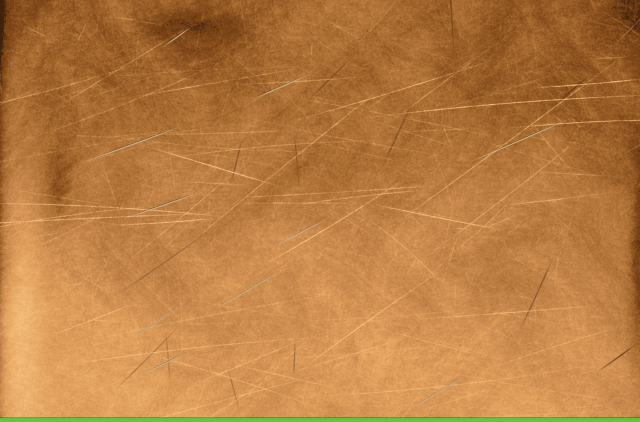
Write a Shadertoy shader that draws this texture.

```glsl
// Worn, scratched copper sheet with a thin green strip along the bottom.
// Warped sines and cellular noise make the patina; loops of bent, tapered
// hairlines lay the scratches on top. Units: canvas height = 1.

const vec3 SOOT   = vec3(0.25, 0.13, 0.05);
const vec3 UMBER  = vec3(0.49, 0.27, 0.09);
const vec3 BRONZE = vec3(0.66, 0.42, 0.19);
const vec3 COPPER = vec3(0.77, 0.52, 0.29);
const vec3 AMBER  = vec3(0.88, 0.62, 0.36);
const vec3 GLOW   = vec3(0.97, 0.76, 0.50);
const vec3 SILVER = vec3(0.82, 0.73, 0.60);
const vec3 GREEN  = vec3(0.39, 0.78, 0.24);

const float TONE_TOP = 0.49, TONE_BOTTOM = 0.94;
const float CLOUD_DEPTH = 0.13, MOTTLE_DEPTH = 0.13, GRAIN_DEPTH = 0.24, WEAVE_DEPTH = 0.07;
const float STRIP_HEIGHT = 0.009;
const int LONG_COUNT = 76, FINE_COUNT = 340, DARK_COUNT = 13, SILVER_COUNT = 10;

vec2 hash2(vec2 p) {
    vec3 q = fract(p.xyx * vec3(0.1031, 0.1030, 0.0973));
    q += dot(q, q.yzx + 33.33);
    return fract((q.xx + q.yz) * q.zy);
}

// Distance to the nearest scattered point, centred around zero
float cellular(vec2 p) {
    vec2 cell = floor(p), f = p - cell;
    float nearest = 4.0;
    for (int y = -1; y <= 1; y++)
    for (int x = -1; x <= 1; x++) {
        vec2 o = vec2(x, y);
        vec2 d = o + hash2(cell + o + 50.0) - f;
        nearest = min(nearest, dot(d, d));
    }
    return sqrt(nearest) - 0.47;
}

// Soft stains from layered, mutually warped sines
float clouds(vec2 p) {
    float sum = 0.0, amp = 0.5;
    p *= 3.0;
    for (int i = 0; i < 7; i++) {
        p += 0.7 * sin(p.yx * 1.3 + float(i) * vec2(1.7, 2.9));
        sum += amp * sin(p.x + 1.1) * sin(p.y + 0.4);
        p = mat2(0.8, 0.6, -0.6, 0.8) * p * 1.75;
        amp *= 0.74;
    }
    return sum;
}

float blob(vec2 p, vec2 centre, vec2 size) {
    vec2 d = (p - centre) / size;
    return exp(-dot(d, d));
}

// Coverage of a tapered, slightly bent hairline
float scratch(vec2 p, vec2 centre, float angle, float halfLen, float bend, float width, float px) {
    vec2 d = p - centre;
    if (dot(d, d) > halfLen * halfLen) return 0.0;
    float c = cos(angle), s = sin(angle);
    d = vec2(c * d.x + s * d.y, c * d.y - s * d.x);
    float along = abs(d.x) / halfLen;
    float radius = max(width, 1.15 * px);
    float off = abs(d.y - bend * d.x * d.x);
    return (1.0 - smoothstep(0.3, 1.0, along)) * (1.0 - smoothstep(0.0, radius, off)) * width / radius;
}

vec3 patina(float t) {
    vec3 col = mix(SOOT, UMBER, smoothstep(0.0, 0.25, t));
    col = mix(col, BRONZE, clamp((t - 0.25) / 0.25, 0.0, 1.0));
    col = mix(col, COPPER, clamp((t - 0.50) / 0.22, 0.0, 1.0));
    col = mix(col, AMBER, clamp((t - 0.72) / 0.24, 0.0, 1.0));
    return mix(col, GLOW, clamp((t - 0.96) / 0.4, 0.0, 1.0));
}

void mainImage(out vec4 fragColor, in vec2 fragCoord) {
    vec2 p = fragCoord / iResolution.y;
    float px = 1.0 / iResolution.y, w = iResolution.x / iResolution.y;
    float stain = clouds(p), mottle = clouds(p * 3.1 + 7.0);
    vec2 q = p + 0.025 * vec2(mottle, stain);

    // Broad light and tarnished, ragged edges
    float tone = mix(TONE_BOTTOM, TONE_TOP, smoothstep(-0.1, 0.95, p.y));
    tone += 0.32 * blob(q, vec2(0.05, 0.28), vec2(0.05, 0.30));
    tone += 0.08 * blob(q, vec2(0.95, 0.40), vec2(0.45, 0.25));
    tone -= 0.20 * blob(q, vec2(0.06, 1.0), vec2(0.20, 0.17));
    tone -= 0.22 * blob(q, vec2(0.45, 0.93), vec2(0.12, 0.035));
    tone -= 0.28 * blob(q, vec2(w, 0.96), vec2(0.12, 0.10));
    tone -= 0.25 * blob(q, vec2(0.13, 0.56), vec2(0.03, 0.09));
    tone -= 0.45 * blob(q, vec2(w, 0.38), vec2(0.025, 0.25));
    tone -= 0.40 * exp(-p.x * 80.0) + 0.12 * exp(-(w - p.x) * 14.0);

    // Stains, mottling, irregular grain and a trace of brushing
    tone += CLOUD_DEPTH * stain + MOTTLE_DEPTH * mottle;
    mat2 turn = mat2(0.8, 0.6, -0.6, 0.8);
    float grain = 0.3 * cellular(turn * q * 48.0) + 0.45 * cellular(q * 105.0) + 0.5 * cellular(turn * p * 185.0);
    float weave = cellular(q * vec2(120.0, 13.0)) + cellular(q * vec2(15.0, 140.0));
    tone += GRAIN_DEPTH * grain + WEAVE_DEPTH * weave * (0.8 + mottle);
    vec3 col = patina(tone);

    // Rubbing breaks every scratch into stronger and weaker stretches
    float wear = clamp(0.8 + 0.5 * mottle + 0.7 * grain, 0.25, 1.15);

    // Dense web of faint short marks
    float web = 0.0;
    for (int i = 0; i < FINE_COUNT; i++) {
        vec2 a = hash2(vec2(i, 11)), b = hash2(vec2(i, 23)), c = hash2(vec2(i, 29));
        web += (0.12 + 0.5 * c.x * c.x) * scratch(p, a * vec2(w, 0.95), mix(-0.9, 2.0, b.x),
            mix(0.02, 0.17, b.y * b.y), c.y - 0.5, 0.0016, px);
    }
    col = mix(col, GLOW, min(web * wear, 0.6));

    // Dark steep gouges, soft and uneven
    for (int i = 0; i < DARK_COUNT; i++) {
        vec2 a = hash2(vec2(i, 37)), b = hash2(vec2(i, 41));
        float cut = scratch(p, a * vec2(w, 1.0), mix(0.6, 1.9, b.x), mix(0.04, 0.15, b.y), 0.1, 0.0034, px);
        col = mix(col, SOOT, cut * wear * mix(0.25, 0.65, a.x));
    }

    // Long bright sweeps, gathered in a middle and a lower band
    for (int i = 0; i < LONG_COUNT; i++) {
        vec2 a = hash2(vec2(i, 53)), b = hash2(vec2(i, 67)), c = hash2(vec2(i, 71));
        float y = i % 5 < 3 ? mix(0.46, 0.84, a.y) : mix(0.01, 0.28, a.y);
        float angle = i % 3 == 0 ? mix(-0.3, 0.05, b.x) : mix(0.05, 0.75, b.x * b.x);
        float line = scratch(p, vec2(mix(0.1, w - 0.1, a.x), y), angle, mix(0.08, 0.42, b.y),
            0.3 * (c.y - 0.5), mix(0.0016, 0.0028, c.x), px);
        col = mix(col, GLOW, min(line * wear * mix(0.25, 0.9, c.x), 1.0));
    }

    // Silvery cuts with a shadowed lip
    for (int i = 0; i < SILVER_COUNT; i++) {
        vec2 a = hash2(vec2(i, 83)), b = hash2(vec2(i, 97));
        vec2 centre = vec2(mix(0.3, w - 0.15, a.x), (float(i) + a.y) / float(SILVER_COUNT) * 0.95);
        float angle = mix(0.3, 0.65, b.x), len = mix(0.04, 0.17, b.y);
        col = mix(col, SOOT, 0.5 * scratch(p, centre + vec2(0.004, 0.003), angle, len * 0.8, 0.05, 0.0025, px));
        col = mix(col, SILVER, 0.85 * scratch(p, centre, angle, len, 0.05, 0.0028, px));
    }

    // Green strip under a thin dark seam
    col *= 1.0 - 0.4 * (1.0 - smoothstep(0.0, 0.004, abs(p.y - STRIP_HEIGHT)));
    col = mix(GREEN, col, smoothstep(-0.5 * px, 0.5 * px, p.y - STRIP_HEIGHT));
    fragColor = vec4(clamp(col, 0.0, 1.0), 1.0);
}
```
